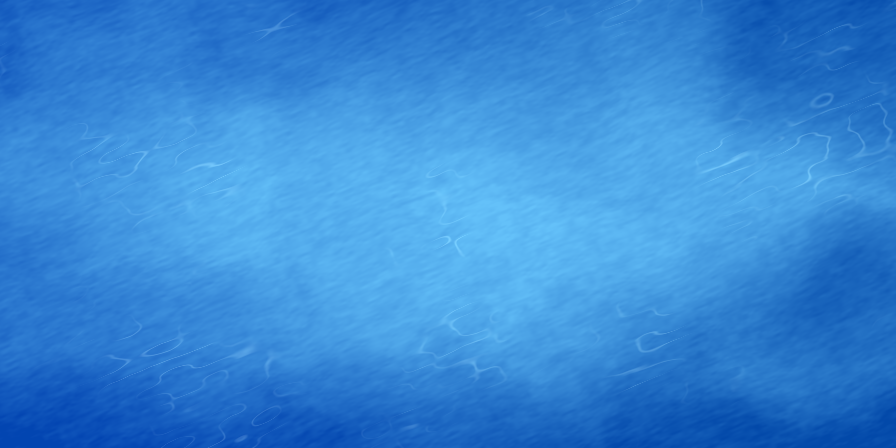
Reproduce this background procedurally as a WebGL 1 fragment shader.

```glsl
precision highp float;

uniform vec2 u_resolution;

float hash(vec2 p) {
  vec3 q = fract(p.xyx * vec3(0.1031, 0.1030, 0.0973));
  q += dot(q, q.yzx + 33.33);
  return fract((q.x + q.y) * q.z);
}

float valueNoise(vec2 p) {
  vec2 cell = floor(p);
  vec2 f = fract(p);
  f = f * f * (3.0 - 2.0 * f);
  float low = mix(hash(cell), hash(cell + vec2(1.0, 0.0)), f.x);
  float high = mix(hash(cell + vec2(0.0, 1.0)), hash(cell + vec2(1.0, 1.0)), f.x);
  return mix(low, high, f.y);
}

float fbm(vec2 p) {
  float sum = 0.0;
  float amplitude = 0.5;
  for (int i = 0; i < 5; i++) {
    sum += amplitude * valueNoise(p);
    p = mat2(1.6, 1.2, -1.2, 1.6) * p + 7.3;
    amplitude *= 0.5;
  }
  return sum;
}

// Soft elliptical spot
float blob(vec2 p, vec2 center, vec2 radius) {
  vec2 d = (p - center) / radius;
  return exp(-dot(d, d));
}

// Large light and dark areas, in units of the canvas height
float lightLayout(vec2 p) {
  float light = 0.1 + 0.9 * blob(p, vec2(1.0, 0.51), vec2(0.95, 0.43));
  light += 0.18 * blob(p, vec2(0.0, 0.62), vec2(0.5, 0.12));
  light += 0.22 * blob(p, vec2(1.95, 0.58), vec2(0.5, 0.15));
  light += 0.12 * blob(p, vec2(1.5, 0.72), vec2(0.25, 0.12));
  light += 0.13 * blob(p, vec2(1.05, 0.26), vec2(0.4, 0.12));
  light += 0.10 * blob(p, vec2(0.3, 0.88), vec2(0.25, 0.12));
  light += 0.10 * blob(p, vec2(1.25, 0.95), vec2(0.2, 0.12));
  light -= 0.22 * blob(p, vec2(1.88, 0.36), vec2(0.12, 0.13));
  light -= 0.18 * blob(p, vec2(1.57, 0.26), vec2(0.16, 0.08));
  light -= 0.13 * blob(p, vec2(0.08, 0.48), vec2(0.18, 0.09));
  light -= 0.10 * blob(p, vec2(0.78, 0.99), vec2(0.16, 0.08));
  light -= 0.16 * blob(p, vec2(2.0, 1.0), vec2(0.35, 0.25));
  return light - 0.2 * smoothstep(0.24, 0.0, p.y);
}

void main() {
  vec2 uv = gl_FragCoord.xy / u_resolution;
  vec2 p = uv * vec2(2.0, 1.0);

  // Clouds bend the layout and mottle it
  vec2 warp = vec2(fbm(p * 4.0), fbm(p * 4.0 + 19.0)) - 0.48;
  float light = lightLayout(p + 0.16 * warp);
  float clouds = fbm(p * vec2(3.5, 6.0) + 2.0 * warp + 4.0) - 0.48;
  light += 0.34 * clouds;

  // Brushed fibers rising to the right
  vec2 fiber = mat2(0.92, -0.39, 0.39, 0.92) * p + 0.03 * warp;
  float grain = valueNoise(fiber * vec2(30.0, 130.0)) - 0.5;
  grain += 0.7 * (valueNoise(fiber * vec2(75.0, 190.0) + 31.0) - 0.5);
  light += 0.11 * grain + 0.08 * (fbm(fiber * vec2(9.0, 36.0)) - 0.48);

  // Sparse pale scratches
  float ridge = abs(valueNoise(fiber * vec2(14.0, 48.0) + 8.0) - 0.5);
  float patches = smoothstep(0.56, 0.78, fbm(p * 5.0 + 41.0));
  float scratch = smoothstep(0.07, 0.0, ridge) * patches;

  // Deep blue to sky blue
  light = clamp(light, -0.06, 1.06);
  vec3 color = mix(vec3(0.03, 0.31, 0.68), vec3(0.37, 0.73, 0.96), light);
  color += vec3(0.0, -0.015, 0.03) * (1.0 - light) * smoothstep(0.9, 0.1, uv.x);
  color += vec3(0.13, 0.11, 0.06) * scratch;
  gl_FragColor = vec4(color, 1.0);
}
```
